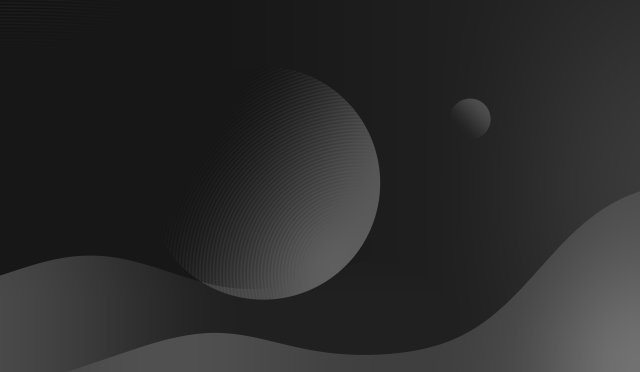
Give the GLSL for this background, as a Shadertoy shader.

```glsl
// Dark monochrome scene: a large shaded ball and a small one above two waves.
// Heights and discs give antialiased masks; smooth ramps and Gaussian glows
// supply the greys, and concentric rings engrave fine lines on the ball.

// Coverage of a signed distance, negative inside, softened by one pixel.
float cover(float d) {
    return clamp(0.5 - d * iResolution.y, 0.0, 1.0);
}

float glow(vec2 offset, float area) {
    return exp(-dot(offset, offset) / area);
}

float backWave(float x) {
    return 0.268 + 0.045 * cos(7.306 * (x - 0.242));
}

float frontWave(float x) {
    float hump = 0.07 * exp(-pow(abs(x - 0.577) / 0.24, 2.0));
    float hill = 0.49 / (1.0 + exp((1.45 - x) / 0.11));
    float leftDrop = max(0.46 - x, 0.0);
    return 0.035 + hump + hill - 0.5 * leftDrop * leftDrop;
}

// Vertical gap divided by slope length approximates the true distance.
float waveMask(float y, float height) {
    float slope = dFdx(height) * iResolution.y;
    return cover((y - height) / sqrt(1.0 + slope * slope));
}

// Fine sine lines, in the range -1 to 1, at a given spacing.
float fineLines(float position, float spacing) {
    return sin(6.2832 * position / spacing);
}

void mainImage(out vec4 fragColor, in vec2 fragCoord) {
    vec2 p = fragCoord / iResolution.y;
    p.x *= 1.718 * iResolution.y / iResolution.x;

    // Backdrop, brightening towards the right edge
    float grey = 0.09 + 0.03 * smoothstep(0.5, 1.25, p.x);
    grey += 0.11 * smoothstep(1.1, 1.8, p.x) * exp(-pow(abs(p.y - 0.5) / 0.6, 2.0));

    // Faint lines in the upper left corner
    float cornerFade = glow((p - vec2(0.0, 1.0)) * vec2(0.5, 1.3), 0.012);
    grey += 0.022 * cornerFade * fineLines(p.y + 0.12 * p.x * p.x, 0.009);

    // Back wave, dissolving into the backdrop on the right
    float backMask = waveMask(p.y, backWave(p.x));
    float backGrey = mix(0.29, 0.125, smoothstep(-0.08, 0.68, p.x));
    backGrey -= 0.1 * max(p.y - 0.2, 0.0);
    grey = mix(grey, max(grey, backGrey), backMask);

    // Small ball, lit from the upper right
    vec2 small = (p - vec2(1.262, 0.680)) / 0.055;
    float smallLight = smoothstep(-0.8, 1.1, dot(small, vec2(0.7, 0.7)));
    float smallMask = cover((length(small) - 1.0) * 0.055);
    grey = mix(grey, mix(grey, 0.31, smallLight), smallMask);

    // Large ball, lit from the lower right
    vec2 ball = (p - vec2(0.707, 0.508)) / 0.3135;
    float ballLight = dot(ball, vec2(0.87, -0.5));
    float ballGrey = 0.09 + 0.26 * smoothstep(-0.6, 1.0, ballLight);
    ballGrey += 0.03 * glow(ball - vec2(0.45, -0.65), 0.15);

    // Engraved rings, fading into the lit and dark sides
    float rings = fineLines(length(p - vec2(0.962, 0.262)), 0.0092);
    float ringFade = smoothstep(-0.75, -0.1, ballLight) * (1.0 - smoothstep(0.35, 0.8, ballLight));
    ballGrey += 0.02 * rings * ringFade;

    // Brighter crescent where the ball dips below the back wave
    float crescent = backMask * (1.0 - smoothstep(0.3, 0.6, ball.x));
    float crescentGrey = 0.30 + 0.04 * ball.x + 0.012 * rings * ringFade;
    ballGrey = mix(ballGrey, max(ballGrey, crescentGrey), 0.85 * crescent);
    grey = mix(grey, ballGrey, cover((length(ball) - 1.0) * 0.3135));

    // Front wave with a soft left glow and a bright lower right corner
    float frontGrey = 0.235 + 0.08 * exp(-pow(abs(p.x - 0.45) / 0.4, 2.0));
    frontGrey += 0.16 * glow(p - vec2(1.72, 0.0), 0.11);
    frontGrey += 0.05 * smoothstep(1.35, 1.72, p.x);
    grey = mix(grey, frontGrey, waveMask(p.y, frontWave(p.x)));

    fragColor = vec4(vec3(grey), 1.0);
}
```
